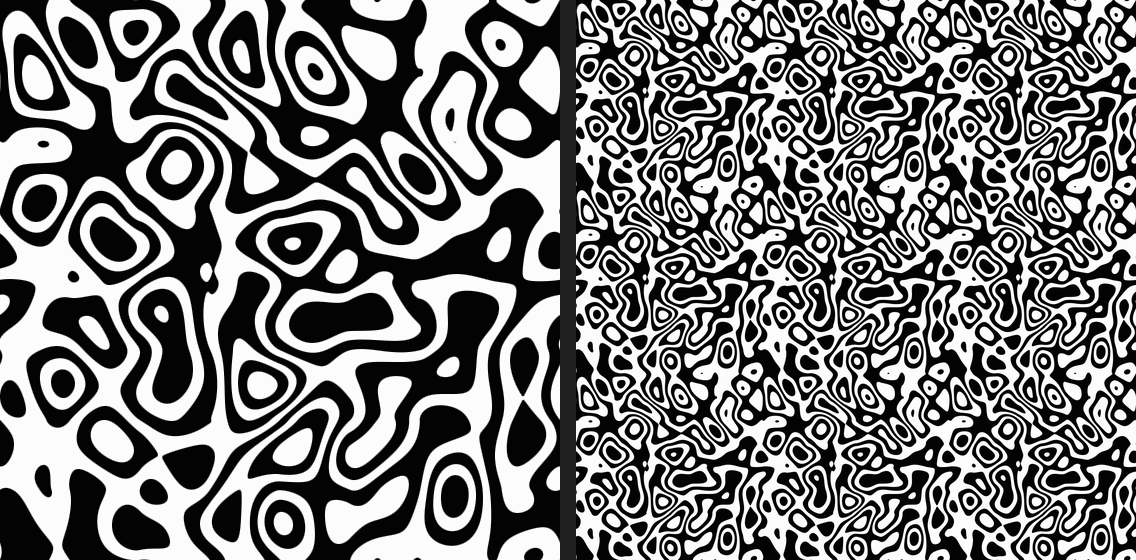
Left, the tile; right, the same tile 3 across and 3 down.
This pattern is drawn by a Shadertoy shader. Its source:

```glsl
// Black and white contour bands of a smooth, tiling gradient noise field.

const vec3 INK = vec3(0.01);
const vec3 PAPER = vec3(0.99);
const float TAU = 6.2831853;

// Integer hash of a lattice point, returned as a vector in [-1, 1].
vec2 latticeGradient(ivec2 cell, int period, uint seed) {
    uvec2 q = uvec2((cell + period) % period);
    uint h = q.x * 1597u + q.y * 51749u + seed * 7919u;
    h = (h ^ (h >> 15)) * 73939u;
    h = (h ^ (h >> 13)) * 83497u;
    h ^= h >> 16;
    h = h * 60493u + 19937u;
    h ^= h >> 15;
    return vec2(h & 1023u, (h >> 10) & 1023u) / 511.5 - 1.0;
}

// Contribution of one cell corner to the noise.
float cornerSlope(ivec2 cell, ivec2 corner, vec2 local, int period, uint seed) {
    return dot(latticeGradient(cell + corner, period, seed), local - vec2(corner));
}

// Gradient noise that wraps after a whole number of cells.
float tilingNoise(vec2 p, int period, uint seed) {
    ivec2 cell = ivec2(floor(p));
    vec2 local = fract(p);
    vec2 blend = local * local * (3.0 - 2.0 * local);
    float bottom = mix(cornerSlope(cell, ivec2(0, 0), local, period, seed),
                       cornerSlope(cell, ivec2(1, 0), local, period, seed), blend.x);
    float top = mix(cornerSlope(cell, ivec2(0, 1), local, period, seed),
                    cornerSlope(cell, ivec2(1, 1), local, period, seed), blend.x);
    return mix(bottom, top, blend.y);
}

// Signed wave over the height: positive inside the light bands.
float contourWave(float height, float bandsPerUnit, float threshold) {
    return sin(TAU * bandsPerUnit * height) - threshold;
}

// Antialiased step at zero, one output pixel wide.
float crispStep(float value) {
    return clamp(value / max(fwidth(value), 1e-5) + 0.5, 0.0, 1.0);
}

void mainImage(out vec4 fragColor, in vec2 fragCoord) {
    const int cellCount = 8;
    vec2 uv = fragCoord / iResolution.xy;

    float height = tilingNoise(uv * float(cellCount), cellCount, 11u);
    float wave = contourWave(height, 4.0, 0.06);

    fragColor = vec4(mix(INK, PAPER, crispStep(wave)), 1.0);
}
```
